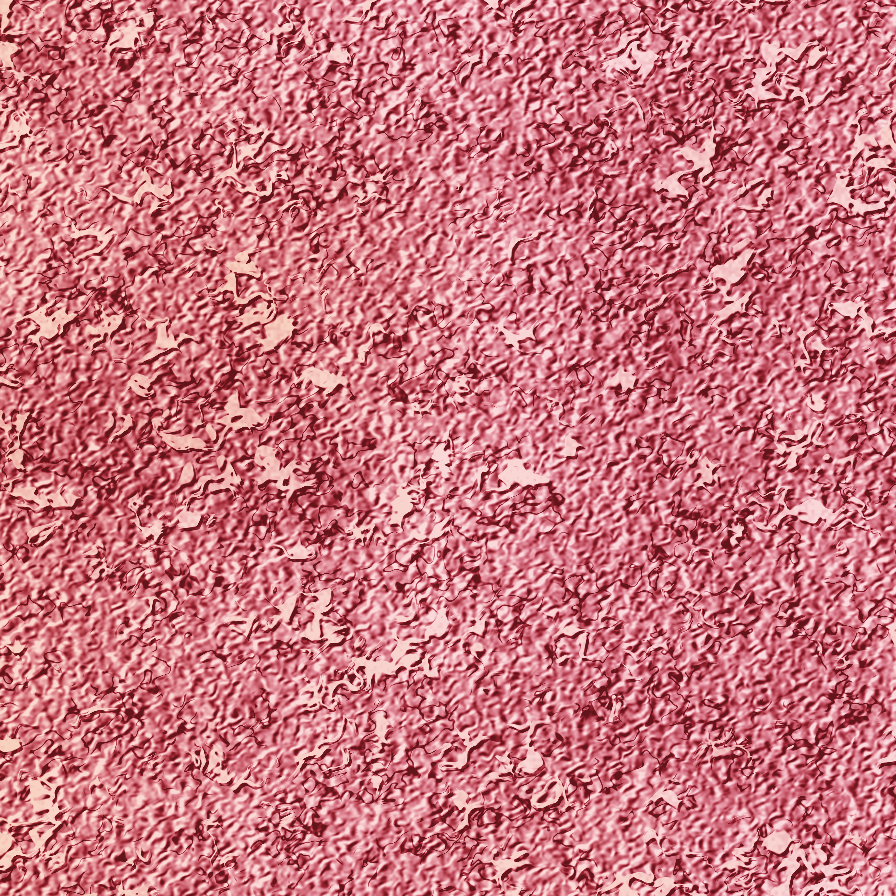
This texture is drawn by a Shadertoy shader. Its source:

```glsl
// Crinkled rose-red plaster with fine grain, dark cracks and pale branching flakes.

float hash(vec2 p) {
    vec3 h = fract(p.xyx * 0.1031);
    h += dot(h, h.yzx + 33.33);
    return fract((h.x + h.y) * h.z);
}

// Smooth value noise from -1 to 1
float noise(vec2 p) {
    vec2 cell = floor(p), f = fract(p);
    f = f * f * (3.0 - 2.0 * f);
    float low = mix(hash(cell), hash(cell + vec2(1, 0)), f.x);
    float high = mix(hash(cell + vec2(0, 1)), hash(cell + vec2(1, 1)), f.x);
    return 2.0 * mix(low, high, f.y) - 1.0;
}

// Turns the long axis of the features toward the upper right
vec2 slant(vec2 p) {
    return mat2(0.87, -0.5, 0.5, 0.87) * p + 20.0;
}

vec2 warp(vec2 p, float scale, float amount) {
    return p + amount * vec2(noise(p * scale + 5.0), noise(p * scale + 31.0));
}

// Positive inside the pale flakes, negative outside
float flakeDepth(vec2 p) {
    vec2 q = slant(warp(p, 55.0, 0.009)) * vec2(29, 46);
    float vein = noise(q) + 0.5 * noise(q * 2.1 + 7.0) + 0.35 * noise(q * 4.3 + 19.0);
    float spread = noise(p * 19.0 + 50.0) + 0.7 * noise(p * 47.0 + 80.0);
    return min(0.5 * spread - 0.10, 0.42) - abs(vein);
}

// Six-step colour ramp, from crack shadow to pale flake
vec3 plasterColor(float tone) {
    vec3 c = vec3(0.38, 0.08, 0.10);
    c = mix(c, vec3(0.59, 0.13, 0.18), clamp((tone + 1.70) / 0.73, 0.0, 1.0));
    c = mix(c, vec3(0.75, 0.31, 0.36), clamp((tone + 0.97) / 0.61, 0.0, 1.0));
    c = mix(c, vec3(0.85, 0.48, 0.53), clamp((tone + 0.36) / 0.60, 0.0, 1.0));
    c = mix(c, vec3(0.92, 0.65, 0.67), clamp((tone - 0.24) / 0.60, 0.0, 1.0));
    return mix(c, vec3(0.98, 0.86, 0.84), clamp((tone - 0.84) / 0.76, 0.0, 1.0));
}

void mainImage(out vec4 fragColor, in vec2 fragCoord) {
    vec2 uv = fragCoord / iResolution.y;

    // Broad cloudy mottling
    float cloud = noise(uv * 4.0 + 3.0) + 0.7 * noise(uv * 11.0 + 11.0);

    // Worm-like grain, lit from the upper left
    vec2 g = slant(warp(uv, 110.0, 0.003)) * vec2(150, 235);
    float grain = noise(g) - noise(g + vec2(0.5, -0.8));
    float speckle = noise(uv * 270.0 + 9.0);

    // Thin broken cracks along the folds
    vec2 q = slant(warp(uv, 75.0, 0.006)) * vec2(64, 94);
    float fold = noise(q + 13.0) + 0.5 * noise(q * 2.1 + 41.0);
    float broken = smoothstep(-0.1, 0.25, noise(uv * 34.0 + 17.0) + 0.5 * noise(uv * 85.0));
    float crack = broken * (1.0 - smoothstep(0.06, 0.22, abs(fold)));

    // Flakes and the shadow they cast to the lower right
    float flake = smoothstep(-0.07, 0.08, flakeDepth(uv));
    float shadow = smoothstep(-0.06, 0.06, flakeDepth(uv + vec2(-0.0026, 0.0034)));

    float tone = 0.26 + 0.32 * cloud + 1.4 * grain + 0.5 * speckle + 0.3 * fold;
    tone -= 2.0 * max(crack, shadow);
    tone = mix(tone, 1.5 + 0.3 * speckle + 0.2 * cloud, flake);

    // Warmer at the left, pinker at the right, peach on some flakes
    vec3 color = plasterColor(tone);
    float warmth = clamp(0.7 - uv.x + 0.3 * noise(uv * 3.0 + 60.0), 0.0, 1.0);
    color *= mix(vec3(1.0, 0.99, 1.03), vec3(1.0, 0.98, 0.92), warmth);
    color *= mix(vec3(1), vec3(0.99, 0.96, 0.92), flake * (0.5 + 0.5 * noise(uv * 12.0)));
    fragColor = vec4(color, 1.0);
}
```
